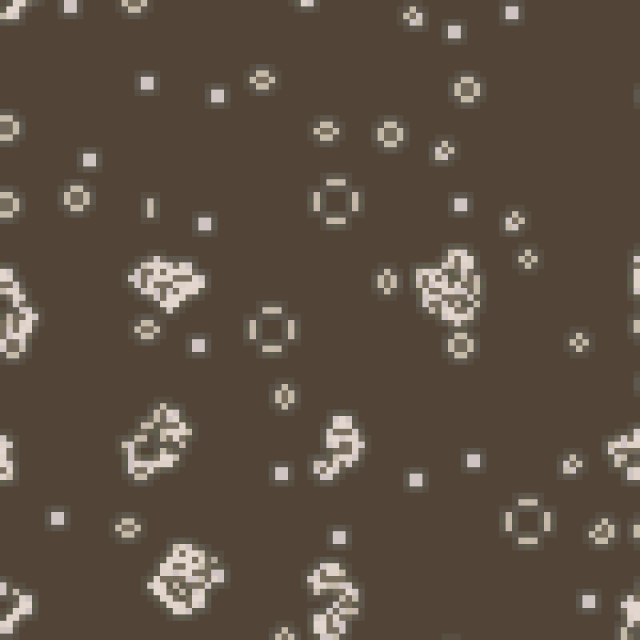
A WebGL 2 fragment shader for this pattern:

```glsl
#version 300 es
precision highp float;

uniform vec2 u_resolution;
out vec4 fragColor;

const float CELLS = 100.0;              // cells along the canvas height
const vec2  GRID_SHIFT = vec2(213.0, 107.0);
const float STAMP_TILE = 10.0;          // one small figure per tile at most
const float STAMP_CHANCE = 0.46;
const float RING_SHARE = 0.07;          // figures that are rings of four bars
const float CLUSTER_TILE = 25.0;
const float CLUSTER_CHANCE = 0.75;
const vec2  CLUSTER_RADIUS = vec2(3.8, 7.2);
const float MAX_STRETCH = 1.9;
const float SOUP_DENSITY = 0.45;
const int   GENERATIONS = 2;            // even, so that bars keep their phase
const int   WINDOW = 3 + 2 * GENERATIONS;

// Small stable figures as 4 x 4 bit masks, four bits per row
const int SHAPE_COUNT = 12;
const int BLOCK = 0x0033;
const int SHAPES[SHAPE_COUNT] = int[](
    BLOCK, BLOCK, BLOCK, BLOCK, BLOCK, 0x0222,
    0x0696, 0x2552, 0x0253, 0x4A96, 0x6996, 0x0252);

// Colours by number of live neighbours
const vec3 DEAD[6] = vec3[](
    vec3(0.320, 0.270, 0.220), vec3(0.345, 0.305, 0.260),
    vec3(0.370, 0.340, 0.305), vec3(0.375, 0.360, 0.300),
    vec3(0.450, 0.415, 0.360), vec3(0.480, 0.430, 0.370));
const vec3 LIVE[6] = vec3[](
    vec3(0.70, 0.66, 0.60), vec3(0.77, 0.71, 0.66),
    vec3(0.77, 0.72, 0.65), vec3(0.81, 0.77, 0.76),
    vec3(0.87, 0.82, 0.78), vec3(0.89, 0.84, 0.81));

float hash(vec2 p) {
    return fract(sin(dot(p, vec2(127.1, 311.7))) * 43758.5453);
}

vec2 hash2(vec2 p) {
    return vec2(hash(p), hash(p + 57.3));
}

// Small figure placed at random inside its tile
bool stampSeed(vec2 cell) {
    vec2 tile = floor((cell + 0.5) / STAMP_TILE);
    vec2 local = cell - tile * STAMP_TILE;
    float kind = hash(tile) / STAMP_CHANCE;
    if (kind >= 1.0) return false;
    if (kind < RING_SHARE) {
        vec2 d = abs(local - 0.5 * STAMP_TILE);
        return max(d.x, d.y) == 3.0 && min(d.x, d.y) <= 1.0;
    }
    float pick = (kind - RING_SHARE) / (1.0 - RING_SHARE);
    int shape = SHAPES[min(int(pick * float(SHAPE_COUNT)), SHAPE_COUNT - 1)];
    vec2 corner = 1.0 + floor((STAMP_TILE - 5.0) * hash2(tile + 11.7));
    ivec2 bit = ivec2(local - corner);
    if (min(bit.x, bit.y) < 0 || max(bit.x, bit.y) > 3) return false;
    if (hash(tile + 23.9) > 0.5) bit.x = 3 - bit.x;
    return ((shape >> (4 * bit.y + bit.x)) & 1) == 1;
}

// Random soup inside a tilted ellipse
bool clusterSeed(vec2 cell) {
    vec2 tile = floor((cell + 0.5) / CLUSTER_TILE);
    if (hash(tile + 3.1) > CLUSTER_CHANCE) return false;
    vec2 centre = CLUSTER_TILE * mix(vec2(0.33), vec2(0.67), hash2(tile + 31.4));
    vec2 d = cell - tile * CLUSTER_TILE - centre;
    vec2 form = hash2(tile + 71.8);
    float angle = 6.2832 * hash(tile + 91.6);
    vec2 axis = vec2(cos(angle), sin(angle));
    vec2 q = vec2(dot(d, axis), dot(d, vec2(-axis.y, axis.x)));
    q.y *= mix(1.0, MAX_STRETCH, form.y);
    float radius = mix(CLUSTER_RADIUS.x, CLUSTER_RADIUS.y, form.x);
    return length(q) < radius && hash(cell + 0.37) < SOUP_DENSITY;
}

// Evolves a window around the cell, then colours it by its neighbours
vec3 cellColor(vec2 cell) {
    int grid[WINDOW * WINDOW];
    for (int i = 0; i < WINDOW * WINDOW; i++) {
        vec2 c = cell + vec2(i % WINDOW, i / WINDOW) - float(WINDOW / 2);
        grid[i] = stampSeed(c) || clusterSeed(c) ? 1 : 0;
    }
    int self = 0;
    int count = 0;
    // Each pass shrinks the window by a border of one cell
    for (int size = WINDOW - 2; size >= 1; size -= 2) {
        for (int y = 0; y < size; y++)
        for (int x = 0; x < size; x++) {
            int corner = y * WINDOW + x;
            self = grid[corner + WINDOW + 1];
            count = -self;
            for (int k = 0; k < 9; k++)
                count += grid[corner + (k / 3) * WINDOW + k % 3];
            bool survives = self == 1 && (count == 2 || count == 4);
            grid[corner] = count == 3 || survives ? 1 : 0;
        }
    }
    count = min(count, 5);
    return self == 1 ? LIVE[count] : DEAD[count];
}

void main() {
    float pixel = CELLS / u_resolution.y;
    vec2 p = gl_FragCoord.xy * pixel + GRID_SHIFT;
    // Box filter over the cells the pixel covers
    vec2 low = floor(p - 0.5 * pixel);
    vec2 cover = clamp((p + 0.5 * pixel - low - 1.0) / pixel, 0.0, 1.0);
    vec3 color = vec3(0.0);
    for (int i = 0; i < 4; i++) {
        vec2 side = vec2(i % 2, i / 2);
        vec2 share = mix(1.0 - cover, cover, side);
        float weight = share.x * share.y;
        if (weight > 0.001) color += weight * cellColor(low + side);
    }
    fragColor = vec4(color, 1.0);
}
```
